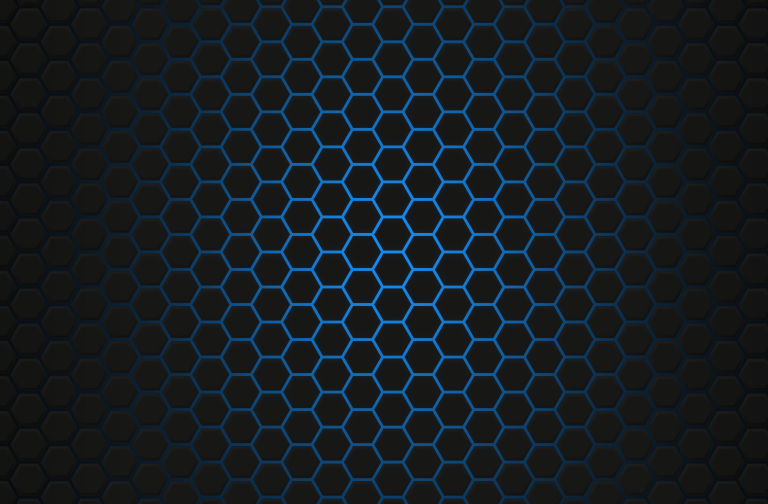
Write a WebGL 2 fragment shader that draws this background.

```glsl
#version 300 es
precision highp float;
// Dark flat-topped hexagon tiles with blue light glowing through the seams.

#define PITCH 0.0695                  // tile height, in canvas heights
#define LATTICE_SHIFT vec2(0.0175, 0.0348)
#define GLOW_CENTER vec2(0.018, 0.01)
#define GLOW_FALLOFF vec2(5.7, 3.6)
#define SEAM_HALF_WIDTH 0.040         // in tile heights
#define RIM_OFFSET 0.085
#define RIM_STRENGTH 0.030

uniform vec2 u_resolution;
out vec4 fragColor;

const vec2 LATTICE = vec2(1.7320508, 1.0);
const vec3 TILE = vec3(0.090, 0.090, 0.086);
const vec3 GROOVE = vec3(0.030, 0.038, 0.046);
const vec3 SEAM_BLUE = vec3(0.085, 0.54, 0.93);
const vec3 HALO_BLUE = vec3(0.01, 0.10, 0.19);

// Offset from the centre of the nearest tile, in tile heights.
vec2 hexLocal(vec2 p) {
    vec2 a = (fract(p / LATTICE + 0.5) - 0.5) * LATTICE;
    vec2 b = (fract(p / LATTICE) - 0.5) * LATTICE;
    return dot(a, a) < dot(b, b) ? a : b;
}

// Distance inward from the tile border.
float hexBorder(vec2 q) {
    q = abs(q);
    return 0.5 - max(q.y, dot(q, vec2(0.8660254, 0.5)));
}

void main() {
    vec2 p = (gl_FragCoord.xy - 0.5 * u_resolution) / u_resolution.y;
    float pixel = 1.0 / (u_resolution.y * PITCH);

    vec2 local = hexLocal((p - LATTICE_SHIFT) / PITCH);
    float border = hexBorder(local);

    // Elliptical light behind the tiles
    vec2 g = p - GLOW_CENTER;
    float glow = exp(-dot(g * g, GLOW_FALLOFF));

    // Tile face, slightly darker towards the sides
    vec3 color = TILE * (1.0 - 0.16 * smoothstep(0.45, 0.78, abs(p.x)));

    // Bevel lit from above, visible where the glow is weak
    float rim = exp(-pow((border - RIM_OFFSET) / 0.04, 2.0));
    float facing = dot(normalize(local + 1e-5), normalize(vec2(-0.4, 1.0)));
    color += rim * facing * RIM_STRENGTH * (1.0 - glow);

    // Soft halo beside each seam
    color += HALO_BLUE * glow * exp(-border * 22.0);

    // Seam, from dark groove to bright blue
    float soft = max(0.65 * pixel, 0.018);
    float seam = 1.0 - smoothstep(SEAM_HALF_WIDTH - soft, SEAM_HALF_WIDTH + soft, border);
    color = mix(color, mix(GROOVE, SEAM_BLUE, glow), seam);

    fragColor = vec4(color, 1.0);
}
```
